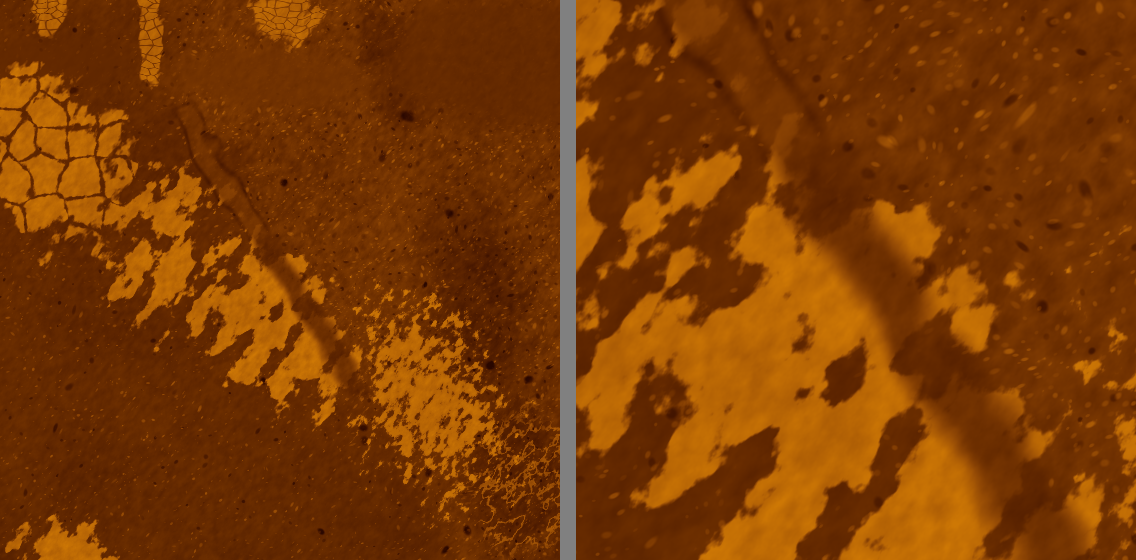
Left: the whole. Right: its middle third, enlarged.
A Shadertoy shader for this texture:

```glsl
#define GRAIN_ANGLE 0.9
#define DARK_TONE 0.385
#define WARM_TONE 0.437
#define FLAKE_TONE 0.75
#define RAGGEDNESS 2.3
#define CRACK_SCALE 17.0
#define SPECK_SCALE 85.0
#define GRAIN_CONTRAST 0.15

float hash(vec2 p) {
    vec3 q = fract(p.xyx * 0.1031);
    q += dot(q, q.yzx + 33.33);
    return fract((q.x + q.y) * q.z);
}

float noise(vec2 p) {
    vec2 i = floor(p), f = fract(p);
    f = f * f * (3.0 - 2.0 * f);
    return mix(mix(hash(i), hash(i + vec2(1, 0)), f.x),
               mix(hash(i + vec2(0, 1)), hash(i + 1.0), f.x), f.y);
}

float fbm(vec2 p) {
    float sum = 0.0, gain = 0.53;
    for (int i = 0; i < 4; i++) {
        sum += gain * noise(p);
        p = mat2(1.6, 1.2, -1.2, 1.6) * p + 7.3;
        gain *= 0.5;
    }
    return sum;
}

vec2 turn(vec2 p, float a) {
    return vec2(cos(a) * p.x + sin(a) * p.y, cos(a) * p.y - sin(a) * p.x);
}

// 1 at the centre, 0 on the rim, -1 far outside
float blob(vec2 p, vec2 centre, vec2 size, float angle) {
    return max(1.0 - length(turn(p - centre, angle) / size), -1.0);
}

float segment(vec2 p, vec2 a, vec2 b) {
    vec2 d = b - a;
    return length(p - a - d * clamp(dot(p - a, d) / dot(d, d), 0.0, 1.0));
}

// Gap between the two nearest cell centres, zero along cracks
float cracks(vec2 p) {
    vec2 cell = floor(p);
    float near = 9.0, next = 9.0;
    for (int y = -1; y <= 1; y++)
    for (int x = -1; x <= 1; x++) {
        vec2 c = cell + vec2(x, y);
        float d = length(c + 0.1 + 0.8 * vec2(hash(c), hash(c + 51.7)) - p);
        next = min(next, max(near, d));
        near = min(near, d);
    }
    return next - near;
}

// Scattered soft grains of random size and strength
float specks(vec2 p, float density) {
    vec2 cell = floor(p);
    vec2 jitter = 0.35 + 0.3 * vec2(hash(cell + 3.1), hash(cell + 17.9));
    float radius = 0.14 + 0.2 * hash(cell + 41.3);
    float d = length(fract(p) - jitter);
    float present = step(hash(cell + 71.0), density);
    return present * (0.3 + 0.7 * hash(cell + 9.7)) * smoothstep(radius, radius * 0.35, d);
}

void mainImage(out vec4 fragColor, in vec2 fragCoord) {
    vec2 p = fragCoord / iResolution.xy;
    vec2 q = turn(p, GRAIN_ANGLE);
    vec2 wobble = vec2(noise(p * 28.0), noise(p * 28.0 + 40.0)) - 0.5;
    vec2 w = p + 0.02 * wobble;
    float broad = fbm(p * 7.0) - 0.5;
    float ragged = fbm(q * vec2(26.0, 44.0)) - 0.5;
    float fine = fbm(q * vec2(75.0, 125.0)) - 0.5;

    // Ground: dark lower left, warmer upper right, shadowed right side
    float bend = mix(0.32, 0.46, clamp((0.81 - p.y) / 0.23, 0.0, 1.0)) + max(0.58 - p.y, 0.0) * 0.65;
    float warm = smoothstep(-0.05, 0.06, p.x - bend + 0.12 * broad);
    float tone = mix(DARK_TONE, WARM_TONE, warm) + 0.07 * broad;
    float shadow = max(blob(w, vec2(0.86, 0.47), vec2(0.11, 0.27), 0.15),
                   max(blob(w, vec2(0.94, 0.17), vec2(0.13, 0.2), 0.0),
                       blob(w, vec2(0.7, 0.88), vec2(0.06, 0.15), 0.3)));
    tone -= 0.1 * smoothstep(-0.1, 0.7, shadow + 0.8 * broad);

    // Fine grain, light chips and dark pits
    float strip = smoothstep(0.9, 0.96, p.x + 0.1 * broad) * smoothstep(0.8, 0.72, p.y);
    tone += fine * GRAIN_CONTRAST * mix(0.65, 1.1, warm) + 0.12 * strip * ragged;
    vec2 chipSpace = turn(w, 0.65) * SPECK_SCALE;
    tone += 0.2 * specks(chipSpace * vec2(0.75, 1.2), 0.14 + 0.2 * warm + 0.25 * strip);
    tone += 0.13 * specks(chipSpace.yx * vec2(1.6, 1.1), 0.18 + 0.14 * warm);
    tone -= 0.15 * specks(w * 62.0, 0.08 + 0.18 * warm);
    tone -= 0.24 * specks(w * 27.0 + 5.0, 0.03 + 0.05 * warm);

    // Smooth hazy stains
    float haze = smoothstep(0.0, 0.45, blob(w, vec2(0.89, 0.89), vec2(0.23, 0.16), 0.0) + 0.5 * broad);
    tone = mix(tone, 0.395 + 0.03 * broad + 0.04 * fine, 0.9 * haze);
    haze = smoothstep(0.0, 0.5, blob(w, vec2(0.49, 0.86), vec2(0.22, 0.065), -0.03) + 0.4 * broad);
    tone = mix(tone, 0.445 + 0.04 * fine, 0.85 * haze);
    haze = smoothstep(0.0, 0.5, blob(w, vec2(0.1, 0.89), vec2(0.2, 0.05), 0.0));
    tone = mix(tone, 0.385, 0.7 * haze);

    // Ragged flakes: slanted strokes along the diagonal
    float cover = blob(p, vec2(0.3, 0.64), vec2(0.1, 0.065), 0.3) - 0.12;
    for (int i = 0; i < 7; i++) {
        float k = float(i) / 6.0, r = hash(vec2(i, 4));
        vec2 centre = mix(vec2(0.24, 0.54), vec2(0.61, 0.33), k);
        cover = max(cover, blob(p, centre, vec2(0.075 + 0.03 * r, 0.026 + 0.012 * r), 1.0));
    }
    cover = max(cover, blob(p, vec2(0.5, 0.48), vec2(0.17, 0.08), -0.8) - 0.3);
    cover = max(cover, blob(p, vec2(0.11, 0.01), vec2(0.09, 0.05), 0.0) + 0.1);
    float flakes = smoothstep(0.08, 0.34, cover + RAGGEDNESS * ragged + 0.7 * fine);

    // Pitted patch and wiry remains in the lower right
    float pitted = blob(p, vec2(0.765, 0.29), vec2(0.17, 0.11), -1.1);
    flakes = max(flakes, 0.95 * smoothstep(0.05, 0.45, pitted + 2.4 * fine + 0.8 * ragged));
    float wires = blob(p, vec2(0.96, 0.17), vec2(0.1, 0.17), 0.0) + 1.5 * broad;
    float thread = smoothstep(0.07, 0.015, abs(fbm(q * vec2(38.0, 60.0) + 9.0) - 0.5));
    flakes = max(flakes, 0.65 * thread * smoothstep(0.0, 0.4, wires));

    // Solid plates split by cracks, large on the left and small on top
    float plates = blob(p, vec2(0.09, 0.71), vec2(0.19, 0.135), -0.75);
    plates = smoothstep(0.02, 0.16, plates + 1.1 * ragged + 0.3 * broad);
    plates *= smoothstep(0.03, 0.15, cracks(w * CRACK_SCALE) + 0.25 * fine);
    float chips = max(blob(p, vec2(0.268, 0.94), vec2(0.027, 0.095), 0.0),
                  max(blob(p, vec2(0.51, 0.985), vec2(0.065, 0.07), 0.0),
                      blob(p, vec2(0.09, 0.985), vec2(0.032, 0.055), 0.0)));
    chips = smoothstep(0.05, 0.25, chips + 1.3 * ragged);
    chips *= mix(1.0, smoothstep(0.0, 0.2, cracks(w * vec2(45.0, 75.0))), 0.75);
    flakes = max(flakes, max(plates, 0.9 * chips));
    tone = mix(tone, FLAKE_TONE + 0.12 * broad + 0.16 * fine, flakes * 0.95);

    // Groove: raised light end, fading into a dark trough
    float groove = segment(w, vec2(0.325, 0.8), vec2(0.46, 0.58));
    tone = mix(tone, 0.45 + 0.1 * fine, 0.8 * smoothstep(0.019, 0.008, groove));
    tone -= 0.06 * smoothstep(0.007, 0.0, abs(groove - 0.018));
    float trough = segment(w, vec2(0.47, 0.57), vec2(0.64, 0.3));
    tone = mix(tone, 0.36 + 0.1 * fine, 0.8 * smoothstep(0.026, 0.006, trough));

    // Rust ramp: green and blue follow the red tone
    tone = clamp(tone, 0.16, 0.86);
    float lift = tone - 0.31;
    float green = 0.11 + 0.6 * lift + 0.25 * lift * lift;
    fragColor = vec4(tone, green, 0.02 * smoothstep(0.38, 0.64, tone), 1.0);
}
```
